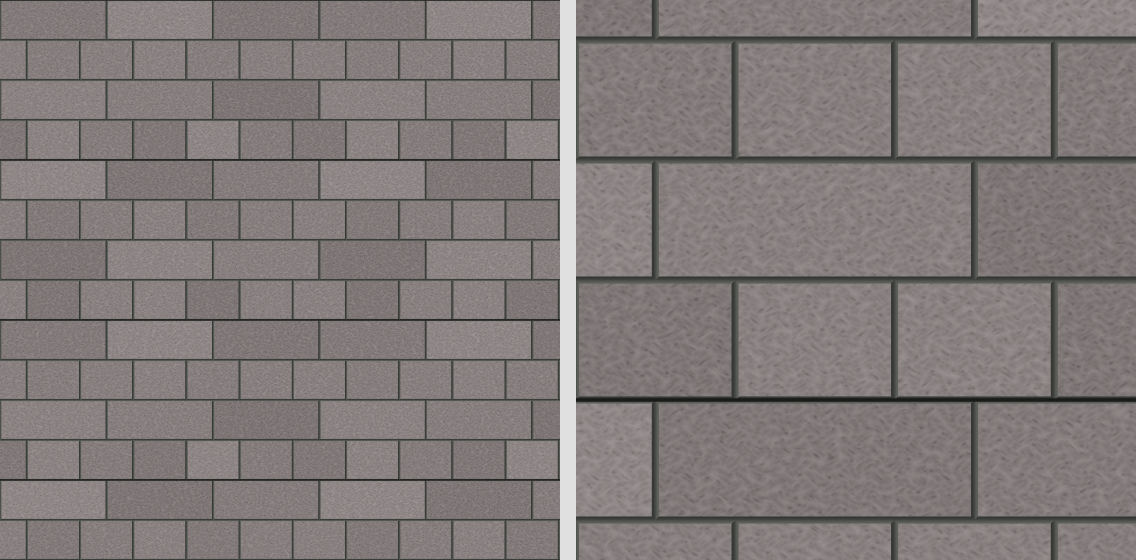
Left, the full canvas; right, a detail of the centre.
Give the GLSL for this texture, as a Shadertoy shader.

```glsl
// Grey brick wall: alternating courses of long and half bricks with thin bevelled joints.

vec2 hash2(vec2 p) {
    vec3 q = fract(p.xyx * vec3(0.1031, 0.1030, 0.0973));
    q += dot(q, q.yzx + 33.33);
    return fract((q.xx + q.yz) * q.zy);
}

// Cellular noise: distance to the closest scattered point.
float cellular(vec2 p) {
    vec2 cell = floor(p);
    float nearest = 2.0;
    for (int j = -1; j <= 1; j++) {
        for (int i = -1; i <= 1; i++) {
            vec2 neighbour = cell + vec2(i, j);
            nearest = min(nearest, length(neighbour + hash2(neighbour) - p));
        }
    }
    return nearest;
}

// Brightness of one brick from -1 to 1, repeating every 8 courses and 3 long bricks.
float brickTone(float column, float course, bool isHalf) {
    float pair = mod(floor(course / 2.0), 4.0);
    float phase = mod(1.0 - 0.5 * pair, 2.0) - 0.12;
    float strength = 1.0;
    float lift = 0.0;
    if (isHalf) {
        phase = pair == 1.0 ? 1.1 : 2.6;
        strength = pair == 0.0 ? 0.15 : pair == 2.0 ? 0.5 : 0.8;
        lift = pair == 0.0 ? 0.3 : 0.0;
    }
    float jitter = hash2(vec2(mod(column, isHalf ? 6.0 : 3.0), mod(course, 8.0)) + 7.0).x - 0.5;
    return strength * cos(2.0944 * (column - phase)) + lift + 0.3 * jitter;
}

// Signed distance to the closest multiple of a spacing.
float toJoint(float x, float spacing) {
    return (fract(x / spacing + 0.5) - 0.5) * spacing;
}

void mainImage(out vec4 fragColor, in vec2 fragCoord) {
    vec2 uv = fragCoord / iResolution.xy;
    float pixel = 1.0 / iResolution.y;
    float down = 1.0 - uv.y;

    // Bond layout: 14 courses, half bricks in every second one.
    float course = floor(down * 14.0);
    bool isHalf = mod(course, 2.0) == 1.0;
    float width = isHalf ? 0.095 : 0.19;
    float x = uv.x - (isHalf ? 0.048 : 0.0005);
    float column = floor(x / width) + (isHalf ? 1.0 : 0.0);
    float dx = toJoint(x, width);
    float dy = toJoint(down, 1.0 / 14.0);

    // Brick face with a rough, slightly streaked grain.
    vec3 color = vec3(0.532, 0.502, 0.501) + 0.034 * brickTone(column, course, isHalf);
    vec2 grainPos = uv * vec2(190.0, 270.0) + 0.4 * sin(uv.yx * vec2(410.0, 330.0));
    float grain = cellular(grainPos);
    color += 0.085 * (grain - 0.48);
    color -= 0.05 * smoothstep(0.22, 0.05, cellular(grainPos * 0.6 + 40.0));
    color += 0.02 * (hash2(floor(uv * 600.0)).x - 0.5);

    // Joint: shadowed on its upper left side, lighter on its lower right.
    float side = abs(dx) < abs(dy) ? dx : dy;
    vec3 joint = mix(vec3(0.21, 0.22, 0.21), vec3(0.36, 0.37, 0.35),
                     smoothstep(-0.0015, 0.0018, side));
    float mask = 1.0 - smoothstep(0.0021 - 0.5 * pixel, 0.0021 + 0.5 * pixel, abs(side));
    color = mix(color, joint, mask);

    // Deeper black seam below every fourth course.
    float seam = 1.0 - smoothstep(0.001 - 0.5 * pixel, 0.001 + 0.5 * pixel, abs(dy));
    seam *= mod(floor(down * 14.0 + 0.5), 4.0) == 0.0 ? 0.9 : 0.0;
    color = mix(color, vec3(0.08, 0.085, 0.08), seam);

    fragColor = vec4(color, 1.0);
}
```
